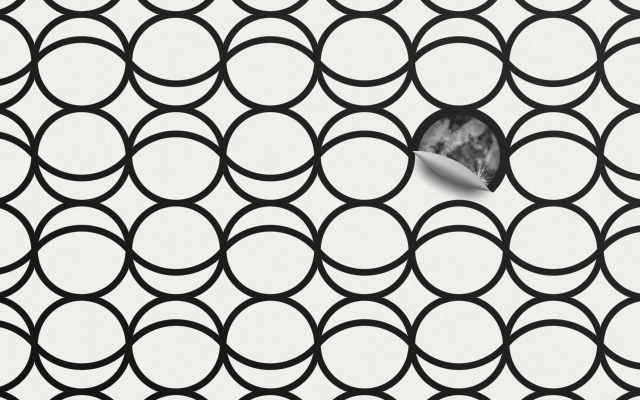
Write a WebGL 2 fragment shader that draws this pattern.

```glsl
#version 300 es
precision highp float;
// Wallpaper of touching black rings crossed by a wave that flips in a checkerboard.
// Rings and arcs are distance functions on a square grid; one ring is replaced
// by a round moon sticker, shaded with noise, whose lower edge peels away.

uniform vec2 u_resolution;
out vec4 fragColor;

// Lengths in canvas heights
const float PERIOD = 0.2358;
const vec2 FIRST_CENTRE = vec2(0.2042, 0.1385);

// Lengths in cells
const float HALF_STROKE = 0.0353;
const float ARC_HEIGHT = 0.234;
const vec2 STICKER_CELL = vec2(4.0, 2.0);
const float STICKER_RADIUS = 0.53;
const float MOON_RADIUS = 0.435;
const vec2 FOLD_START = vec2(-0.495, 0.053);
const vec2 FOLD_END = vec2(0.327, -0.371);

const vec3 PAPER = vec3(0.94, 0.935, 0.925);
const vec3 INK_DEEP = vec3(0.075, 0.075, 0.07);
const vec3 INK_FADED = vec3(0.17, 0.17, 0.165);

float hash(vec2 p) {
    p = fract(p * vec2(0.1031, 0.1137));
    p += dot(p, p.yx + 33.33);
    return fract((p.x + p.y) * p.x * 7.31);
}

float noise(vec2 p) {
    vec2 i = floor(p), f = fract(p);
    f = f * f * (3.0 - 2.0 * f);
    return mix(mix(hash(i), hash(i + vec2(1, 0)), f.x),
               mix(hash(i + vec2(0, 1)), hash(i + vec2(1, 1)), f.x), f.y);
}

float fbm(vec2 p) {
    float sum = 0.0, gain = 0.5;
    for (int i = 0; i < 5; i++) {
        sum += gain * noise(p);
        p = mat2(1.6, 1.2, -1.2, 1.6) * p + 7.3;
        gain *= 0.5;
    }
    return sum;
}

// Coverage of the region where d < 0
float fill(float d, float px) {
    return smoothstep(0.75 * px, -0.75 * px, d);
}

// Distance to an arc from (-0.5, 0) to (0.5, 0) that peaks at (0, height)
float arcDistance(vec2 p, float height) {
    float radius = (0.25 + height * height) / (2.0 * height);
    vec2 v = vec2(abs(p.x), p.y + radius - height);
    vec2 tip = vec2(0.5, radius - height);
    return v.x * tip.y < v.y * tip.x ? abs(length(v) - radius) : distance(v, tip);
}

// Distance to the nearest ring or wave, leaving out the sticker cell
float lineDistance(vec2 c) {
    float d = 1.0;
    for (int j = -1; j <= 1; j++)
    for (int i = -1; i <= 1; i++) {
        vec2 id = round(c) + vec2(i, j);
        if (id == STICKER_CELL) continue;
        vec2 q = c - id;
        float side = mod(id.x + id.y, 2.0) * 2.0 - 1.0;
        d = min(d, abs(length(q) - 0.5));
        d = min(d, arcDistance(vec2(q.x, q.y * side), ARC_HEIGHT));
    }
    return d;
}

// Grey moon surface: dark seas, small craters, rays from a bright crater
float moonShade(vec2 p) {
    float seas = smoothstep(0.46, 0.6, fbm(p * 5.0 + 12.0) + 0.15 * p.y);
    float shade = mix(0.6, 0.25, seas) + 0.4 * (fbm(p * 22.0) - 0.5);
    vec2 ray = p - vec2(0.2, -0.26);
    float streak = noise(vec2(atan(ray.y, ray.x) * 9.0, 3.0));
    shade += 0.45 * streak * exp(-4.0 * length(ray));
    return shade * (1.0 - 0.35 * pow(length(p) / MOON_RADIUS, 4.0));
}

// Sticker over the ground colour, with its curled flap and soft shadow
vec3 addSticker(vec3 ground, vec3 ink, vec2 p, float px) {
    vec2 chord = FOLD_END - FOLD_START;
    vec2 along = normalize(chord);
    vec2 q = p - FOLD_START;
    float t = dot(q, along) / length(chord);
    float n = dot(q, vec2(-along.y, along.x));
    float bow = max(4.0 * t * (1.0 - t), 0.0);
    float upper = 0.115 * bow, lower = -0.09 * bow;

    float span = smoothstep(-0.02, 0.3, t) * smoothstep(1.08, 0.75, t);
    float shadow = span * smoothstep(-0.2, 0.03, n - lower) * step(n, upper);
    vec3 col = ground * (1.0 - 0.65 * shadow);

    vec3 face = mix(ink, vec3(moonShade(p)), fill(length(p) - MOON_RADIUS, px));
    float disc = fill(length(p) - STICKER_RADIUS, px);
    col = mix(col, face, disc * fill(upper - n, px));

    float roll = clamp((n - lower) / max(upper - lower, 0.001), 0.0, 1.0);
    vec3 back = vec3(mix(0.5, 0.84, smoothstep(0.0, 0.7, roll)) - 0.15 * t);
    return mix(col, back, fill(max(n - upper, lower - n), px) * step(0.001, bow));
}

void main() {
    vec2 uv = gl_FragCoord.xy / u_resolution.y;
    vec2 cell = (uv - FIRST_CENTRE) / PERIOD;
    float px = 1.0 / (u_resolution.y * PERIOD);

    // Grainy paper and ink that fades towards the upper right
    float grain = noise(uv * 300.0) - 0.5;
    vec3 paper = PAPER + 0.022 * grain;
    vec3 ink = mix(INK_DEEP, INK_FADED, clamp(uv.x * 0.35 + uv.y * 0.45, 0.0, 1.0));
    ink += 0.015 * grain;

    vec3 col = mix(paper, ink, fill(lineDistance(cell) - HALF_STROKE, px));
    col = addSticker(col, ink, cell - STICKER_CELL, px);
    fragColor = vec4(col, 1.0);
}
```
